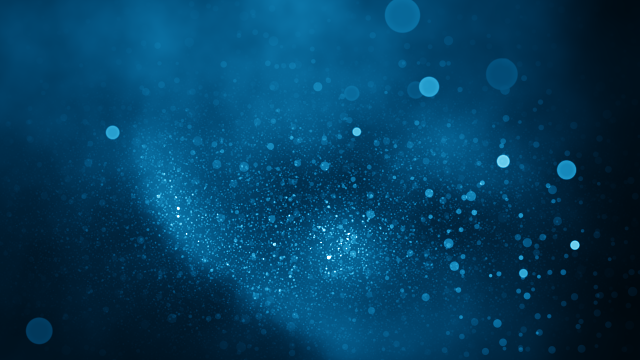
Give the GLSL for this background, as a WebGL 2 fragment shader.

```glsl
#version 300 es
precision highp float;
// Blue glitter dust drifting in dark, out-of-focus haze with bokeh discs.
// One brightness field (soft glows, curved ridge, gradient noise, grains)
// is built first, then turned into colour by a single blue tone curve.
uniform vec2 u_resolution;
out vec4 fragColor;

vec3 hash3(vec2 p) {
  vec3 q = fract(p.xyx * vec3(0.1031, 0.1030, 0.0973));
  q += dot(q, q.yxz + 33.33);
  return fract((q.xxy + q.yzz) * q.zyx);
}

float cornerSlope(vec2 cell, vec2 offset) {
  float angle = 6.2832 * hash3(cell + 71.0).x;
  return dot(vec2(cos(angle), sin(angle)), offset);
}

float gradientNoise(vec2 p) {
  vec2 i = floor(p), f = fract(p), e = vec2(1, 0);
  vec2 u = f * f * f * (f * (f * 6.0 - 15.0) + 10.0);
  return mix(mix(cornerSlope(i, f), cornerSlope(i + e, f - e), u.x),
             mix(cornerSlope(i + e.yx, f - e.yx), cornerSlope(i + 1.0, f - 1.0), u.x), u.y);
}

float fbm(vec2 p) {
  float sum = 0.0, amp = 0.6;
  for (int i = 0; i < 4; i++) {
    sum += amp * gradientNoise(p);
    p = mat2(1.6, 1.2, -1.2, 1.6) * p + 7.3;
    amp *= 0.5;
  }
  return sum;
}

float glow(vec2 p, vec2 centre, vec2 radius) {
  vec2 q = (p - centre) / radius;
  return exp(-dot(q, q));
}

float disc(float dist, float radius, float edge) {
  return 1.0 - smoothstep(radius - edge, radius + edge, dist);
}

// One jittered dot per cell; most are faint, a few are bright
float grains(vec2 p, float cells, float size, float rarity) {
  vec2 g = p * cells;
  vec3 h = hash3(floor(g) + cells);
  float radius = size * mix(0.6, 1.2, h.z);
  float dist = length(fract(g) - mix(vec2(0.3), vec2(0.7), h.xy));
  float edge = max(0.7 * cells / u_resolution.y, 0.02);
  return disc(dist, radius, edge) * pow(fract(h.z * 17.0 + h.x), rarity);
}

// Curved bank of dust, sharp on the outer side and soft on the inner one
float ridge(vec2 p) {
  float drop = 0.63 - p.y;
  float side = (p.x - 0.41 - 1.5 * drop * drop) / sqrt(1.0 + 9.0 * drop * drop);
  float width = side < 0.0 ? 0.05 : 0.11;
  return exp(-side * side / (width * width)) * smoothstep(0.75, 0.55, p.y) * smoothstep(-0.15, 0.2, p.y);
}

// Columns: x, y, radius, brightness
const vec4 BOKEH[12] = vec4[12](
  vec4(1.118, 0.958, 0.049, 0.46), vec4(1.394, 0.794, 0.044, 0.33),
  vec4(1.155, 0.750, 0.024, 0.37), vec4(1.192, 0.759, 0.028, 0.71),
  vec4(0.977, 0.741, 0.021, 0.46), vec4(0.313, 0.632, 0.019, 0.73),
  vec4(1.574, 0.528, 0.027, 0.65), vec4(1.398, 0.552, 0.018, 0.94),
  vec4(1.597, 0.319, 0.013, 0.97), vec4(0.109, 0.081, 0.037, 0.26),
  vec4(0.991, 0.634, 0.012, 0.90), vec4(1.454, 0.241, 0.012, 0.79));

vec3 blueTone(float v) {
  v = clamp(v, 0.0, 1.0);
  return vec3(v * v * v * v, v, v * (1.8 - 0.8 * v));
}

void main() {
  vec2 p = gl_FragCoord.xy / u_resolution.y;
  float haze = fbm(p * 3.5 + 2.0);
  float bank = ridge(p + 0.04 * haze);
  float core = glow(p, vec2(0.95, 0.31), vec2(0.14, 0.10));

  // Broad light and dark hollows
  float light = 0.07 + 0.29 * glow(p, vec2(0.62, 0.86), vec2(0.85, 0.42));
  light += 0.15 * glow(p, vec2(1.0, 0.43), vec2(0.55, 0.30));
  light += 0.15 * glow(p, vec2(0.83, 1.0), vec2(0.16, 0.14));
  light += 0.07 * glow(p, vec2(1.30, 0.62), vec2(0.20));
  light += 0.12 * glow(p, vec2(1.12, 0.06), vec2(0.35, 0.14));
  light -= 0.13 * glow(p, vec2(0.86, 0.49), vec2(0.28, 0.14));
  light -= 0.11 * glow(p, vec2(1.26, 0.40), vec2(0.20, 0.12));
  light += 0.17 * bank + 0.20 * core;
  light *= 1.0 + 0.55 * haze;

  // Glitter in rotated layers, from fine dust to rare sparks
  float dust = glow(p, vec2(0.85, 0.39), vec2(0.50, 0.23));
  float shine = dust * (0.55 + 0.5 * bank + 0.6 * core);
  vec2 q = p;
  for (int i = 0; i < 5; i++) {
    float k = float(i);
    q = mat2(0.8, 0.6, -0.6, 0.8) * q + 3.1;
    light += shine * (0.5 + 0.16 * k) * grains(q, 125.0 - 22.0 * k, 0.25 - 0.02 * k, 2.5 + 2.2 * k);
  }

  // Small blurred dots around the cloud, mostly to the lower right
  float outskirts = 0.4 * glow(p, vec2(1.43, 0.28), vec2(0.27, 0.24)) + 0.3 * glow(p, vec2(0.95, 0.45), vec2(0.6, 0.35));
  for (int i = 0; i < 3; i++)
    light += outskirts * grains(p + 0.37 * float(i), 14.0 + 5.0 * float(i), 0.16, 4.0);

  // Large bokeh discs with slightly brighter rims
  for (int i = 0; i < 12; i++) {
    vec4 b = BOKEH[i];
    float dist = length(p - b.xy);
    float rim = 0.92 + 0.08 * smoothstep(0.5, 1.0, dist / b.z);
    light = mix(light, b.w * rim, 0.88 * disc(dist, b.z, max(0.0025, 0.8 / u_resolution.y)));
  }

  // Right side falls into shadow behind the brightest discs
  float shadow = 0.55 * smoothstep(1.42, 1.76, p.x) * (1.0 - smoothstep(0.3, 0.6, light));
  fragColor = vec4(blueTone(light * (1.0 - shadow)), 1.0);
}
```
